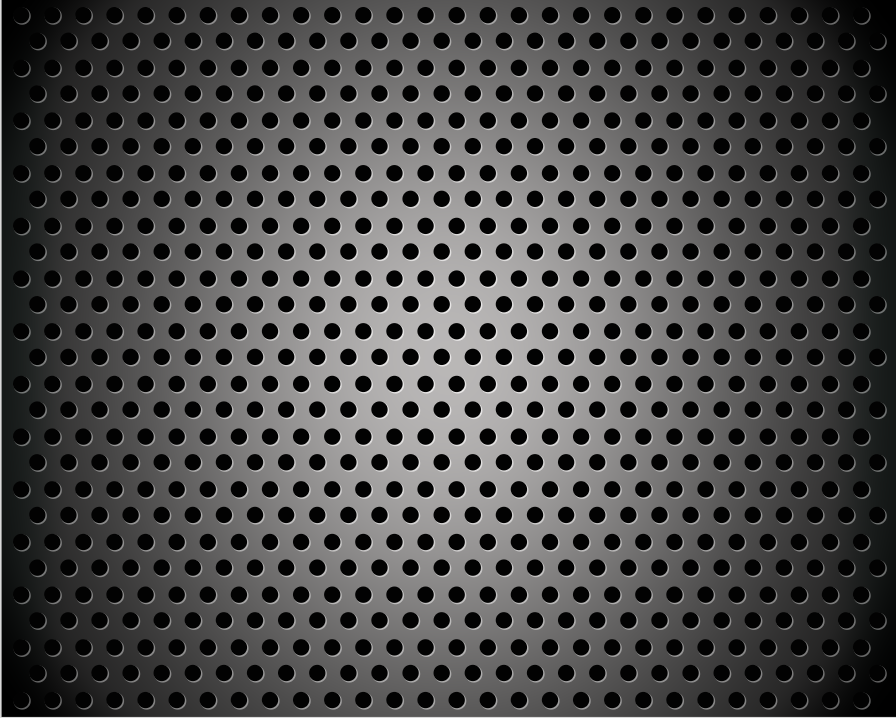
This texture is drawn by a WebGL 1 fragment shader. Its source:

```glsl
precision highp float;
// Perforated metal sheet: staggered round holes with lit lower-right rims under a central glow.

uniform vec2 u_resolution;

// Lengths are fractions of the canvas width, measured from the top left.
#define PITCH vec2(0.03472, 0.0588)
#define FIRST_HOLE vec2(0.0236, 0.0169)
#define STAGGER vec2(0.0180, 0.0286)
#define LAST_COLUMN 27.0
#define HOLE_RADIUS 0.0091
#define RIM_RADIUS 0.0096
#define RIM_SHIFT vec2(0.0011, 0.0011)
#define GLOW_SIZE vec2(0.395, 0.465)
#define METAL_COLOR vec3(0.725, 0.717, 0.715)
#define EDGE_TINT vec3(0.86, 1.02, 0.98)
#define HOLE_COLOR vec3(0.006)
#define BORDER_SIZE vec2(0.0018, 0.0012)

// Offset from the nearest hole centre over both interleaved grids.
vec2 nearestHole(vec2 p) {
  vec2 nearest = vec2(1.0);
  for (int i = 0; i < 2; i++) {
    vec2 q = p - FIRST_HOLE - float(i) * STAGGER;
    vec2 cell = floor(q / PITCH + 0.5);
    cell.x = clamp(cell.x, 0.0, LAST_COLUMN);
    vec2 offset = q - cell * PITCH;
    if (dot(offset, offset) < dot(nearest, nearest)) nearest = offset;
  }
  return nearest;
}

// Antialiased coverage of a disc.
float disc(vec2 offset, float radius, float pixel) {
  return clamp(0.5 + (radius - length(offset)) / pixel, 0.0, 1.0);
}

// Sheet colour: a tall glow, black corners and cool, shaded left and right sides.
vec3 metal(vec2 fromCenter) {
  vec2 g = fromCenter / GLOW_SIZE;
  float glow = exp(-dot(g, g));
  float cornerFade = 1.0 - smoothstep(0.52, 0.63, length(fromCenter));
  float side = smoothstep(0.42, 0.50, abs(fromCenter.x));
  vec3 tint = mix(vec3(1.0), EDGE_TINT, side);
  return METAL_COLOR * tint * glow * cornerFade * (1.0 - 0.35 * side);
}

void main() {
  float pixel = 1.0 / u_resolution.x;
  vec2 p = vec2(gl_FragCoord.x, u_resolution.y - gl_FragCoord.y) * pixel;
  vec2 center = 0.5 * u_resolution * pixel;
  vec2 hole = nearestHole(p);

  // Sheet, then the bright bevel, then the hole that leaves a crescent of it.
  vec3 sheet = metal(p - center);
  vec3 rim = sheet * 0.75 + 0.37;
  vec3 color = mix(sheet, rim, disc(hole - RIM_SHIFT, RIM_RADIUS, pixel));
  color = mix(color, HOLE_COLOR, disc(hole, HOLE_RADIUS, pixel));

  // Thin pale margin along the left and bottom.
  vec2 inset = gl_FragCoord.xy * pixel;
  vec2 margin = clamp(0.5 + (BORDER_SIZE - inset) / pixel, 0.0, 1.0);
  color = mix(color, vec3(0.85), max(margin.x, margin.y));

  gl_FragColor = vec4(color, 1.0);
}
```
